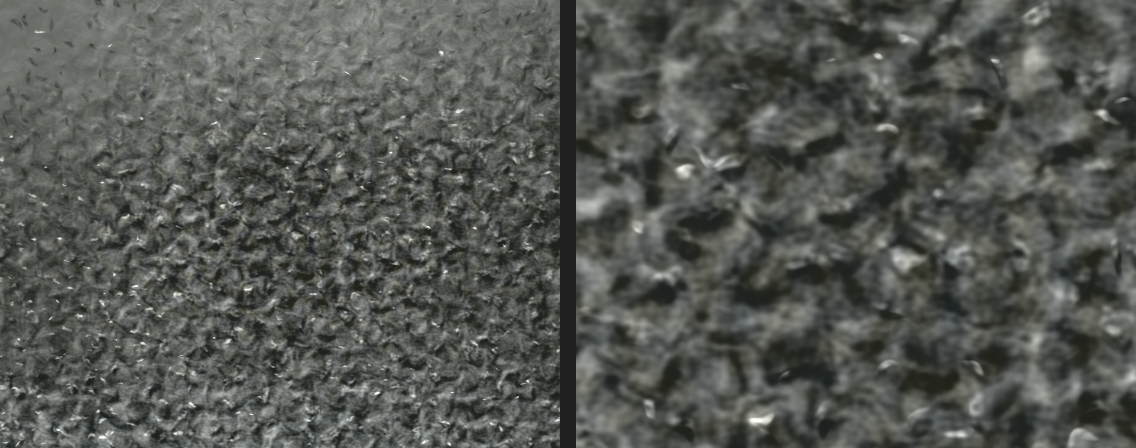
Left, the full canvas; right, a detail of the centre.
Reproduce this texture procedurally as a WebGL 2 fragment shader.

```glsl
#version 300 es
precision highp float;

#define GRAIN 30.0        // clumps per canvas height
#define WARP 0.55         // bending of the clumps
#define LIGHT_STEP vec2(-0.005, 0.0095)
#define CONTRAST 0.21
#define CLUMP 0.27        // pale clumps against dark gaps
#define FINE 0.13         // strength of the small fibres
#define FLAKE_CELLS 23.0
#define FLECK_CELLS 24.0
#define GLINT_CELLS 29.0
#define BASE_TONE 0.362
#define TINT vec3(-0.004, 0.007, -0.012)

uniform vec2 u_resolution;
out vec4 fragColor;

vec2 hash2(vec2 p) {
    vec3 q = fract(p.xyx * vec3(0.1031, 0.1030, 0.0973));
    q += dot(q, q.yzx + 33.33);
    return fract((q.xx + q.yz) * q.zy);
}

float corner(vec2 cell, vec2 offset) {
    float a = 6.2832 * hash2(cell).x;
    return dot(vec2(cos(a), sin(a)), offset);
}

float gradientNoise(vec2 p) {
    vec2 i = floor(p), f = fract(p);
    vec2 u = f * f * f * (f * (f * 6.0 - 15.0) + 10.0);
    vec2 x = vec2(1.0, 0.0);
    return mix(mix(corner(i, f), corner(i + x, f - x), u.x),
               mix(corner(i + x.yx, f - x.yx), corner(i + 1.0, f - 1.0), u.x), u.y);
}

vec2 bend(vec2 p) {
    vec2 q = p * GRAIN;
    return q + WARP * vec2(gradientNoise(q * 0.9 + 7.3), gradientNoise(q * 0.9 + 41.7));
}

// Height of the crumpled surface: rounded clumps, shallow folds and small lumps
float relief(vec2 p) {
    vec2 q = bend(p);
    float fold = abs(gradientNoise(q * 1.3 + 83.1));
    return gradientNoise(q) - 0.4 * fold + 0.36 * gradientNoise(q * 2.3 + 19.0);
}

// Scattered curved strokes, one per cell
float strokes(vec2 p, float cells, float seed, vec2 size, float tilt, float spread, float share) {
    vec2 g = p * cells, home = floor(g);
    float cover = 0.0;
    for (int j = -1; j <= 1; j++) {
        for (int i = -1; i <= 1; i++) {
            vec2 cell = home + vec2(i, j);
            vec2 place = hash2(cell + seed), kind = hash2(cell + seed + 57.0);
            float a = tilt + spread * (kind.x - 0.5);
            vec2 d = g - cell - place;
            d = vec2(cos(a) * d.x + sin(a) * d.y, cos(a) * d.y - sin(a) * d.x);
            d.y += (place.x - 0.5) * 2.2 * d.x * d.x;
            float body = 1.0 - smoothstep(0.3, 1.0, length(d / (size * (0.55 + 0.8 * place.y))));
            cover = max(cover, body * step(kind.y, share));
        }
    }
    return cover;
}

void main() {
    vec2 p = gl_FragCoord.xy / u_resolution.y;
    float width = u_resolution.x / u_resolution.y;
    vec2 uv = vec2(p.x / width, p.y);

    // Broad lighting and roughness zones
    float drift = gradientNoise(p * 4.0 + 3.0) + 0.8 * gradientNoise(p * 9.0 + 61.0);
    vec2 fromCore = (uv - vec2(0.52, 0.44)) * vec2(2.4, 2.8);
    float core = exp(-dot(fromCore, fromCore));
    float top = smoothstep(0.5, 0.98, uv.y + 0.12 * (0.5 - uv.x) + 0.05 * drift);
    float low = 1.0 - smoothstep(0.0, 0.32, uv.y);
    float left = 1.0 - smoothstep(0.06, 0.36, uv.x);
    float right = smoothstep(0.72, 1.0, uv.x);
    float rough = mix(0.9, 0.38, top) + 0.3 * core + 0.2 * low - 0.28 * left * (1.0 - low);
    float tone = BASE_TONE + 0.115 * top - 0.06 * core + 0.035 * low
               - 0.085 * right * (1.0 - 0.4 * low) - 0.035 * left + 0.06 * drift;

    // Crumpled relief lit from above, pale clumps over dark gaps
    float slope = relief(p) - relief(p + LIGHT_STEP);
    tone += CONTRAST * rough * (slope + 0.4 * max(slope, 0.0) * slope);
    vec2 q = bend(p);
    float clump = gradientNoise(q * vec2(0.9, 1.0) + 97.0) + 0.5 * gradientNoise(q * 1.9 + 53.0);
    tone += CLUMP * rough * clump;
    vec2 r = p * GRAIN;
    float fibre = gradientNoise(q * vec2(2.4, 3.6) + 5.0) + 0.8 * gradientNoise(r * vec2(4.6, 5.6) + 29.0);
    tone += FINE * rough * fibre;

    // Pale curled flakes with a shadow below
    vec2 w = p + 0.008 * vec2(gradientNoise(p * 55.0), gradientNoise(p * 55.0 + 13.0));
    vec2 flakeSize = vec2(0.42, 0.20);
    float flake = strokes(w, FLAKE_CELLS, 11.0, flakeSize, 0.1, 3.0, 0.6);
    float shade = strokes(w + vec2(-0.003, 0.010), FLAKE_CELLS, 11.0, flakeSize, 0.1, 3.0, 0.6);
    tone += rough * (0.15 * flake * (0.8 + 1.2 * fibre) - 0.13 * shade * (1.0 - flake));

    // Dark slanted flecks, clearest on the smooth upper part
    float slant = mix(-0.9, 0.8, smoothstep(0.3, 0.7, uv.x));
    float fleck = strokes(w, FLECK_CELLS, 131.0, vec2(0.40, 0.17), slant, 1.6, 0.65);
    tone -= fleck * mix(0.09, 0.14, top) * (0.8 + 0.9 * fibre);

    // Small bright glints, most frequent at the lower left
    float shiny = 0.16 + 0.38 * left * (1.0 - smoothstep(0.45, 0.75, uv.y)) + 0.14 * low;
    float glint = strokes(w, GLINT_CELLS, 251.0, vec2(0.32, 0.14), -0.1, 1.1, shiny * (1.0 - 0.7 * top));
    tone += 0.40 * glint * (0.8 + 0.8 * fibre);

    // Soft floor for the shadows and a faint colour shift
    float lift = tone - 0.12;
    tone = 0.12 + 0.5 * (lift + sqrt(lift * lift + 0.003));
    float hue = gradientNoise(p * 38.0 + 71.0) * (0.3 + core);
    vec3 colourShift = TINT + 0.025 * hue * vec3(0.7, 0.3, -1.0) + 0.008 * low * vec3(-0.8, 0.2, 1.0);
    fragColor = vec4(clamp(tone + colourShift, 0.0, 1.0), 1.0);
}
```
